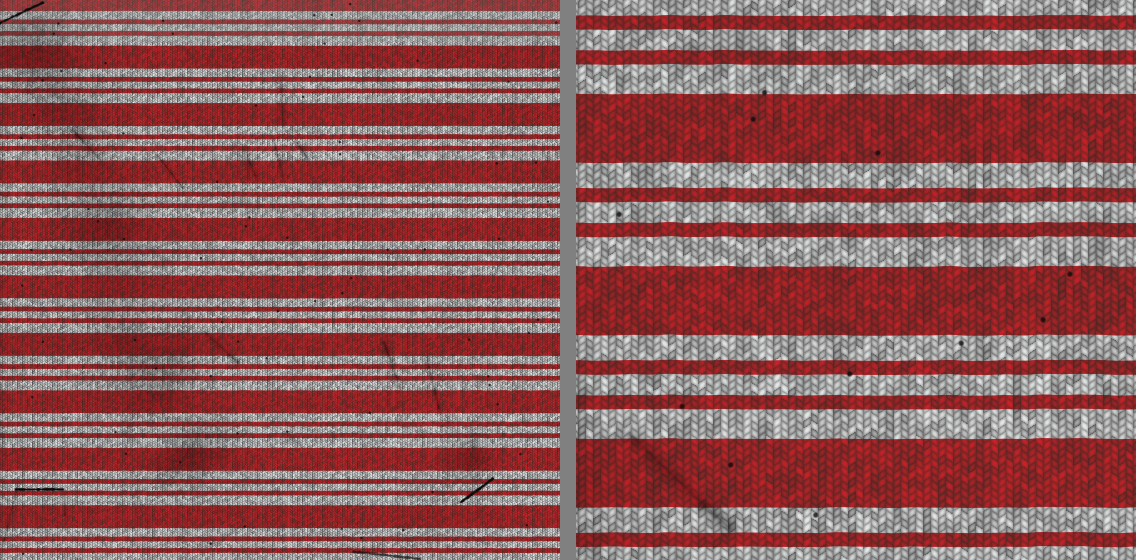
Left, the full canvas; right, a detail of the centre.
Give the GLSL for this pattern, as a WebGL 2 fragment shader.

```glsl
#version 300 es
precision highp float;
// Worn knitted cloth with red and grey horizontal stripes: each repeat holds one
// wide red band and two thin red lines. Stripes come from fract, the knit from a
// staggered cell grid, and the wear from noise and distances to segments.
#define PERIOD 0.1026      // height of one repeat, about 9.75 down the canvas
#define FIRST_EDGE 0.0198  // lower edge of the topmost wide band
#define THREADS 224.0      // stitches across the canvas
#define STITCH 0.55        // relief of a single stitch
#define GRAIN 0.42         // tone change between stitches
#define STREAK 0.16        // tone change between columns
#define SMUDGE 0.20        // strength of the broad stains
#define SCRATCH 0.38       // strength of the soft scratches
#define SPECK_CHANCE 0.018

uniform vec2 u_resolution;
out vec4 fragColor;

const vec3 RED_DARK = vec3(0.30, 0.145, 0.135);
const vec3 RED_LIGHT = vec3(0.76, 0.13, 0.15);
const vec3 GREY_DARK = vec3(0.33, 0.325, 0.325);
const vec3 GREY_LIGHT = vec3(0.87, 0.88, 0.88);
const vec3 INK = vec3(0.05, 0.04, 0.04);

float hash(vec2 p) {
  vec3 q = fract(vec3(p.xyx) * 0.1031);
  q += dot(q, q.yzx + 33.33);
  return fract((q.x + q.y) * q.z);
}

float noise(vec2 p) {
  vec2 i = floor(p), f = fract(p);
  f = f * f * (3.0 - 2.0 * f);
  return mix(mix(hash(i), hash(i + vec2(1, 0)), f.x),
             mix(hash(i + vec2(0, 1)), hash(i + vec2(1, 1)), f.x), f.y);
}

float segment(vec2 p, vec2 a, vec2 b) {
  vec2 pa = p - a, ba = b - a;
  return length(pa - ba * clamp(dot(pa, ba) / dot(ba, ba), 0.0, 1.0));
}

float band(float s, float lo, float hi, float aa) {
  return smoothstep(lo - aa, lo + aa, s) - smoothstep(hi - aa, hi + aa, s);
}

// Amount of red at height y, measured downwards
float redStripes(float y, float pixel) {
  float s = fract((y - FIRST_EDGE) / PERIOD);
  float aa = 0.6 * pixel / PERIOD;
  float wide = smoothstep(0.601 - aa, 0.601 + aa, s) - smoothstep(1.0 - aa, 1.0 + aa, s)
             + 1.0 - smoothstep(-aa, aa, s);
  return clamp(wide + band(s, 0.146, 0.228, aa) + band(s, 0.348, 0.430, aa), 0.0, 1.0);
}

// Thread tone, averaging one half
float knit(vec2 p) {
  vec2 g = p * THREADS;
  float column = floor(g.x);
  float side = mod(column, 2.0);
  g.y += 0.5 * side + (fract(g.x) - 0.5) * (1.2 * side - 0.6);
  vec2 f = fract(g);
  float bump = 16.0 * f.x * (1.0 - f.x) * f.y * (1.0 - f.y);
  float tone = 0.5 + STITCH * (bump - 0.44);
  tone += GRAIN * (hash(floor(g)) - 0.5);
  tone += STREAK * (noise(vec2(column, p.y * 14.0)) - 0.5);
  return clamp(tone, 0.0, 1.0);
}

// Heavy broken stroke
float inkStroke(vec2 p, vec2 a, vec2 b, float pixel) {
  float d = segment(p, a, b) + 0.0022 * (noise(p * 190.0) - 0.5);
  return 1.0 - smoothstep(0.0021 - pixel, 0.0021 + pixel, d);
}

// Soft scratches, each given by its two ends
float scratches(vec2 p) {
  const vec4 ENDS[11] = vec4[11](
    vec4(0.130, 0.232, 0.182, 0.289), vec4(0.280, 0.276, 0.326, 0.335),
    vec4(0.488, 0.247, 0.508, 0.326), vec4(0.531, 0.256, 0.552, 0.286),
    vec4(0.436, 0.267, 0.456, 0.313), vec4(0.502, 0.150, 0.505, 0.226),
    vec4(0.365, 0.592, 0.425, 0.648), vec4(0.686, 0.612, 0.716, 0.697),
    vec4(0.762, 0.638, 0.784, 0.730), vec4(0.029, 0.878, 0.006, 0.970),
    vec4(0.114, 0.876, 0.116, 0.920));
  float mark = 0.0;
  for (int i = 0; i < 11; i++) {
    float d = segment(p, ENDS[i].xy, ENDS[i].zw);
    float width = mix(0.0015, 0.0045, hash(vec2(float(i), 3.0)));
    mark = max(mark, exp(-d / width));
  }
  return mark * (0.4 + 0.9 * noise(p * 110.0));
}

float specks(vec2 p, float pixel) {
  vec2 g = p * 60.0, id = floor(g);
  vec2 centre = 0.2 + 0.6 * vec2(hash(id + 7.0), hash(id + 19.0));
  float d = length(fract(g) - centre) / 60.0;
  return step(hash(id + 41.0), SPECK_CHANCE) * (1.0 - smoothstep(0.0007, 0.0016 + pixel, d));
}

void main() {
  vec2 p = gl_FragCoord.xy / u_resolution;
  p.y = 1.0 - p.y;
  float pixel = 1.0 / u_resolution.y;

  // Cloth
  float red = redStripes(p.y + 0.0008 * (noise(p * vec2(90.0, 4.0)) - 0.5), pixel);
  float tone = knit(p);
  vec3 color = mix(mix(GREY_DARK, GREY_LIGHT, tone), mix(RED_DARK, RED_LIGHT, tone), red);

  // Faded upper edge
  color = mix(color, vec3(0.60), 0.20 * (1.0 - smoothstep(0.072, 0.080, p.y)));

  // Stains along a slanting fold, one spot, and uneven shade
  float fold = exp(-pow(segment(p, vec2(0.06, 0.09), vec2(0.34, 0.80)) / 0.075, 2.0));
  float spot = exp(-pow(length(p - vec2(0.84, 0.815)) / 0.035, 2.0));
  float patches = noise(mat2(0.8, 0.6, -0.6, 0.8) * p * vec2(9.0, 14.0));
  color *= 1.0 - SMUDGE * max(fold * (0.25 + patches), spot);
  color *= 1.02 + 0.05 * (noise(p * 5.0 + 11.0) - 0.5) - 0.10 * exp(-p.x / 0.01);

  // Scratches, specks and ink
  color *= 1.0 - SCRATCH * scratches(p);
  float ink = 0.8 * specks(p, pixel);
  ink = max(ink, inkStroke(p, vec2(0.0, 0.041), vec2(0.076, 0.005), pixel));
  ink = max(ink, inkStroke(p, vec2(0.823, 0.897), vec2(0.880, 0.855), pixel));
  ink = max(ink, inkStroke(p, vec2(0.029, 0.874), vec2(0.112, 0.874), pixel));
  ink = max(ink, 0.7 * inkStroke(p, vec2(0.632, 0.985), vec2(0.750, 0.998), pixel));
  fragColor = vec4(mix(color, INK, ink), 1.0);
}
```
